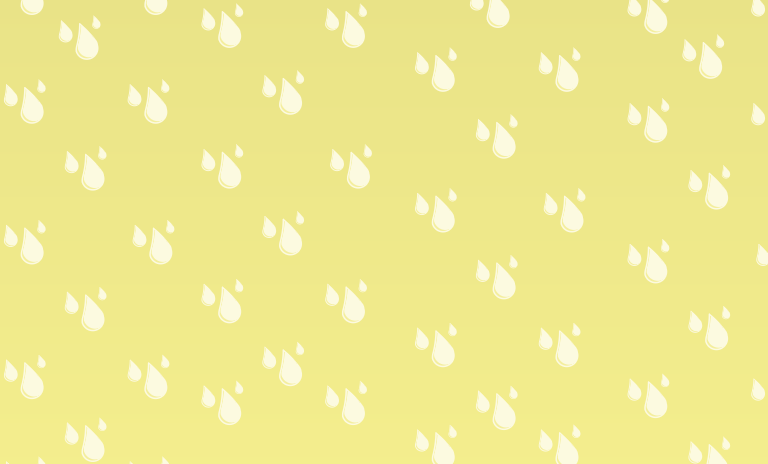
Write a Shadertoy shader that draws this pattern.

```glsl
// Scattered clusters of three cream water drops on a soft yellow vertical gradient.

#define CANVAS_HEIGHT 465.0
#define TOP_YELLOW    vec3(0.914, 0.890, 0.530)
#define BOTTOM_YELLOW vec3(0.955, 0.932, 0.553)
#define CREAM         vec3(0.990, 0.980, 0.880)
#define CRESCENT      vec3(0.955, 0.935, 0.620)
#define GLINT         vec3(0.965, 0.950, 0.720)
#define TIP_OFFSET    vec2(-0.62, 2.15)
#define TIP_RADIUS    0.06
#define SIDE_BULGE    0.084
#define RIM_WIDTH     0.13
#define INNER_SHIFT   vec2(0.20, 0.22)

// Leaning teardrop: unit circle at the origin joined to a narrow tip
float dropDistance(vec2 p) {
    vec2 axis = normalize(TIP_OFFSET);
    float h = length(TIP_OFFSET) - TIP_RADIUS;
    vec2 q = vec2(dot(p, vec2(axis.y, -axis.x)), dot(p, axis));
    float t = clamp(q.y, 0.0, h);
    q.x = abs(q.x - SIDE_BULGE * t * (h - t));
    float b = (1.0 - TIP_RADIUS) / h;
    float a = sqrt(1.0 - b * b);
    float k = dot(q, vec2(-b, a));
    if (k < 0.0) return length(q) - 1.0;
    if (k > a * h) return length(q - vec2(0.0, h)) - TIP_RADIUS;
    return dot(q, vec2(a, b)) - 1.0;
}

float segmentDistance(vec2 p, vec2 a, vec2 b) {
    vec2 ab = b - a;
    return length(p - a - ab * clamp(dot(p - a, ab) / dot(ab, ab), 0.0, 1.0));
}

float coverage(float d, float pixel) {
    return clamp(0.5 - d / pixel, 0.0, 1.0);
}

// One drop with its lower-left crescent and a glint on the right shoulder
vec3 paintDrop(vec3 color, vec2 p, vec2 center, float radius, float pixel) {
    vec2 q = (p - center) / radius;
    float px = pixel / radius;
    float body = dropDistance(q);
    float crescent = max(body + RIM_WIDTH, -dropDistance(q - INNER_SHIFT));
    float glint = segmentDistance(q, vec2(0.30, 1.38), vec2(0.58, 0.95)) - 0.045;
    color = mix(color, CREAM, coverage(body, px));
    color = mix(color, CRESCENT, coverage(crescent, px));
    return mix(color, GLINT, coverage(max(glint, body + 0.05), px));
}

// Keep the shorter offset from a cluster anchor
vec2 nearer(vec2 a, vec2 b) {
    return dot(a, a) < dot(b, b) ? a : b;
}

// Offset from the nearest cluster; each group has three staggered columns
vec2 clusterOffset(vec2 p) {
    vec2 groups[4] = vec2[4](vec2(93, 104), vec2(291, 28), vec2(505, 72), vec2(718, 123));
    float sideRows[5] = float[5](-109.0, 0.0, 141.0, 276.0, 378.0);
    float middleRows[4] = float[4](-64.0, 67.0, 208.0, 339.0);
    vec2 best = vec2(1e4);
    for (int g = 0; g < 4; g++) {
        vec2 local = p - groups[g];
        for (int r = 0; r < 5; r++) {
            float rightX = r == 2 ? 68.0 : 63.0;
            best = nearer(best, local - vec2(-61.0, sideRows[r]));
            best = nearer(best, local - vec2(rightX, sideRows[r]));
        }
        for (int r = 0; r < 4; r++) {
            float middleX = r == 0 ? -6.0 : 0.0;
            best = nearer(best, local - vec2(middleX, middleRows[r]));
        }
    }
    return best;
}

void mainImage(out vec4 fragColor, in vec2 fragCoord) {
    float pixel = CANVAS_HEIGHT / iResolution.y;
    vec2 p = fragCoord * pixel;

    // Background gradient
    vec3 color = mix(BOTTOM_YELLOW, TOP_YELLOW, fragCoord.y / iResolution.y);

    // Layout is measured down from the top; drops are drawn with y up
    vec2 q = clusterOffset(vec2(p.x, CANVAS_HEIGHT - p.y)) * vec2(1.0, -1.0);
    color = paintDrop(color, q, vec2(0.0, -8.3), 11.7, pixel);
    color = paintDrop(color, q, vec2(-21.3, 4.5), 7.0, pixel);
    color = paintDrop(color, q, vec2(9.5, 15.3), 4.2, pixel);

    fragColor = vec4(color, 1.0);
}
```
